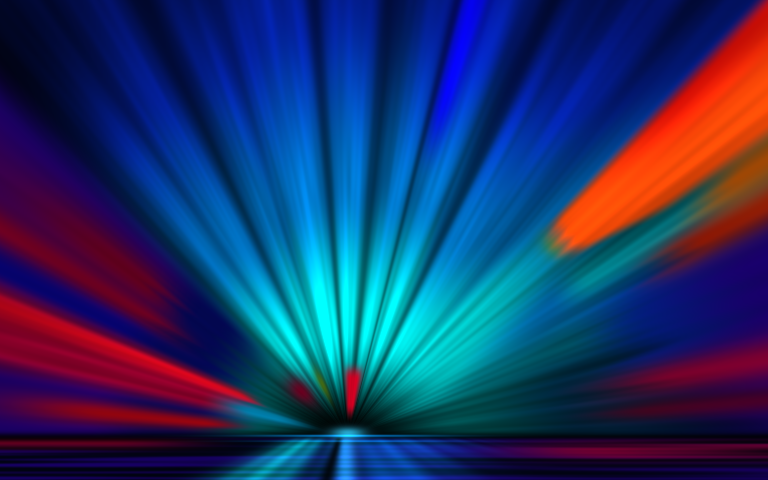
This background is drawn by a WebGL 2 fragment shader. Its source:

```glsl
#version 300 es
precision highp float;

uniform vec2 u_resolution;
out vec4 outColor;

const vec3 CYAN = vec3(0.0, 0.84, 0.84);
const vec3 AZURE = vec3(0.0, 0.40, 0.68);
const vec3 COBALT = vec3(0.01, 0.13, 0.62);
const vec3 NAVY = vec3(0.01, 0.06, 0.36);
const vec3 VIOLET = vec3(0.09, 0.0, 0.40);
const vec3 CRIMSON = vec3(0.50, 0.0, 0.15);
const vec3 RED = vec3(0.76, 0.02, 0.08);
const vec3 ORANGE = vec3(1.0, 0.30, 0.03);

vec2 hashGradient(vec2 cell) {
  vec2 h = vec2(dot(cell, vec2(127.1, 311.7)), dot(cell, vec2(269.5, 183.3)));
  return fract(sin(h) * 43758.5) * 2.0 - 1.0;
}

float gradientNoise(vec2 p) {
  vec2 i = floor(p), f = fract(p);
  vec2 u = f * f * f * (f * (f * 6.0 - 15.0) + 10.0);
  vec2 e = vec2(0.0, 1.0);
  float low = mix(dot(hashGradient(i), f), dot(hashGradient(i + e.yx), f - e.yx), u.x);
  float high = mix(dot(hashGradient(i + e.xy), f - e.xy), dot(hashGradient(i + 1.0), f - 1.0), u.x);
  return mix(low, high, u.y);
}

float bell(float x, float center, float width) {
  float d = (x - center) / width;
  return exp(-d * d);
}

float sector(float a, float low, float high, float soft) {
  return smoothstep(low - soft, low + soft, a) * (1.0 - smoothstep(high - soft, high + soft, a));
}

// Fine streaks that run outward; a is in degrees
float streaks(float a, float r) {
  float fine = gradientNoise(vec2(a * 0.9 + 4.0, r * 3.0)) * smoothstep(0.2, 0.6, r);
  return 0.6 * gradientNoise(vec2(a * 0.2, r * 1.5)) + 0.5 * gradientNoise(vec2(a * 0.45 + 9.0, r * 2.0)) + 0.3 * fine;
}

// Dark gaps and, with negative depth, bright rays: angle, width, depth
float rayGaps(float a) {
  const vec3 gaps[12] = vec3[12](
    vec3(133.0, 3.0, 0.4), vec3(115.0, 2.2, 0.55), vec3(124.0, 1.5, 0.3),
    vec3(107.0, 1.5, 0.3), vec3(94.5, 1.2, 0.5), vec3(84.5, 1.8, 0.5),
    vec3(75.8, 0.7, 0.4), vec3(65.0, 1.7, 0.55), vec3(51.0, 1.8, 0.3),
    vec3(100.0, 3.0, -0.25), vec3(70.5, 2.5, -0.25), vec3(90.0, 2.0, -0.15));
  float light = 1.0;
  for (int i = 0; i < 12; i++) light *= 1.0 - gaps[i].z * bell(a, gaps[i].x, gaps[i].y);
  return light;
}

vec3 blueFan(float a, float r, float grain) {
  float reach = 0.36 + 0.16 * bell(a, 42.0, 8.0) + 0.04 * bell(a, 84.0, 20.0);
  float t = r / reach + 0.3 * grain;
  vec3 c = mix(CYAN, AZURE, smoothstep(0.65, 1.35, t));
  c = mix(c, COBALT, smoothstep(1.3, 2.3, t));
  c = mix(c, NAVY, smoothstep(1.9, 3.0, t));
  c = mix(c, NAVY * 0.5, smoothstep(120.0, 130.0, a) * smoothstep(0.7, 1.15, r));
  c = mix(c, vec3(0.02, 0.0, 0.92), 0.9 * bell(a, 74.0, 2.0) * smoothstep(0.55, 0.75, r));
  float side = mix(0.35, 1.0, sector(a, 22.0, 134.0, 9.0)) * (1.0 - 0.25 * bell(a, 33.0, 9.0));
  return c * side * rayGaps(a) * smoothstep(0.01, 0.23, r) * (1.0 + 0.6 * grain);
}

vec3 leftRays(vec3 c, float a, float r, float grain) {
  float start = r + 0.1 * grain;
  vec3 base = mix(VIOLET, COBALT * vec3(1.0, 0.1, 0.7), bell(a, 153.5, 3.0));
  base = mix(COBALT * vec3(1.0, 0.2, 0.5), base, smoothstep(0.4, 0.55, r));
  c = mix(c, base, sector(a, 135.0, 182.0, 3.0) * smoothstep(0.18, 0.36, start));
  c = mix(c, CRIMSON * 0.75, bell(a, 143.0, 4.5) * smoothstep(0.4, 0.54, start) * (1.0 - 0.6 * smoothstep(0.6, 0.95, r)));
  c = mix(c, CRIMSON * 0.85, bell(a, 149.0, 2.6) * smoothstep(0.34, 0.5, start));
  vec3 blaze = mix(RED, CRIMSON, smoothstep(158.0, 163.0, a)) * (1.0 + 0.5 * grain);
  c = mix(c, blaze, sector(a, 157.0, 168.5, 2.5) * smoothstep(0.19, 0.26, start));
  c = mix(c, RED * 0.75, bell(a, 174.5, 2.6) * smoothstep(0.2, 0.32, start) * (1.0 - 0.8 * smoothstep(0.5, 0.8, r)));
  return mix(c, AZURE + vec3(0.0, 0.1, 0.0), bell(a, 165.5, 4.0) * sector(r, 0.1, 0.26, 0.06));
}

vec3 rightRays(vec3 c, float a, float r, float grain) {
  float start = r + 0.14 * grain;
  vec3 teal = vec3(0.0, 0.42, 0.46) * (1.0 + 0.8 * grain);
  c = mix(c, teal * 0.75, 0.8 * bell(a, 23.0, 5.0) * sector(r, 0.2, 0.58, 0.12));
  c = mix(c, COBALT * 0.8, 0.85 * sector(a, 13.0, 26.0, 3.0) * smoothstep(0.5, 0.7, start));
  c = mix(c, VIOLET, sector(a, 0.0, 26.5, 3.0) * smoothstep(0.62, 0.95, start));
  c = mix(c, CRIMSON, 0.9 * bell(a, 10.5, 2.8) * smoothstep(0.42, 0.72, start));
  c = mix(c, CRIMSON * 0.6, 0.8 * bell(a, 5.0, 1.8) * smoothstep(0.4, 0.65, start));
  c = mix(c, teal, sector(a, 30.0, 38.0, 3.0) * smoothstep(0.5, 0.6, r));
  c = mix(c, vec3(0.58, 0.1, 0.02), bell(a, 29.0, 2.4) * smoothstep(0.66, 0.82, start));
  c = mix(c, vec3(0.62, 0.28, 0.02), bell(a, 33.5, 3.0) * smoothstep(0.8, 0.98, start));
  vec3 flame = mix(ORANGE, RED + vec3(0.1, 0.03, -0.06), smoothstep(40.0, 46.0, a) * smoothstep(0.65, 1.0, r));
  float lowEdge = mix(39.0, 35.8, smoothstep(0.55, 0.85, r));
  float heat = sector(a, lowEdge, 46.3, 1.0) * smoothstep(0.56, 0.64, r + 0.05 * grain);
  c = mix(c, vec3(0.25, 0.5, 0.2), 0.7 * bell(a, 43.0, 3.0) * bell(r, 0.585, 0.025));
  return mix(c, flame * (1.0 + 0.3 * grain), heat);
}

// Small petals around the source of the rays
vec3 petals(vec3 c, float a, float r) {
  c = mix(c, vec3(0.8, 0.0, 0.13), sector(a, 78.0, 92.0, 4.0) * sector(r, 0.05, 0.14, 0.02));
  c = mix(c, CRIMSON * 0.8, bell(a, 136.0, 8.0) * bell(r, 0.135, 0.035));
  return mix(c, vec3(0.3, 0.42, 0.03), 0.8 * bell(a, 116.0, 3.5) * bell(r, 0.12, 0.035));
}

vec3 floorGlow(vec2 p) {
  float lines = gradientNoise(vec2(p.x * 1.5, p.y * 110.0));
  vec3 c = mix(NAVY * 0.2, VIOLET * 0.8, smoothstep(-0.3, 0.4, lines));
  c = mix(c, CRIMSON, smoothstep(0.2, 0.6, p.x) * bell(p.y, -0.028, 0.02) * clamp(0.65 + 1.5 * lines, 0.0, 1.0));
  c = mix(c, CRIMSON * 0.7, smoothstep(0.2, 0.5, -p.x) * bell(p.y, -0.012, 0.012));
  float slant = p.x / (0.06 - p.y);
  float rays = 0.8 + 0.9 * gradientNoise(vec2(slant * 2.5, 3.0));
  c += vec3(0.0, 0.62, 0.55) * bell(slant, -1.3, 0.6) * rays;
  c += AZURE * rays * bell(p.x, 0.08, 0.15) * 0.75;
  c += vec3(0.1, 0.35, 0.45) * bell(p.x, -0.005, 0.022);
  return c * (1.0 - 0.85 * bell(slant, -0.3, 0.12)) * (1.0 + 0.4 * lines);
}

void main() {
  vec2 p = gl_FragCoord.xy / u_resolution * vec2(1.6, 1.0) - vec2(0.725, 0.09);
  float r = length(p);
  float a = degrees(atan(max(p.y, 0.0005), p.x));
  float grain = streaks(a, r);
  vec3 color = blueFan(a, r, grain);
  color = leftRays(color, a, r, grain);
  color = rightRays(color, a, r, grain);
  color = petals(color, a, r) * (1.0 + 0.25 * grain);
  color = mix(floorGlow(p), color, smoothstep(-0.006, 0.006, p.y));
  // Horizon: dark seam, thin bright lines and the source
  color *= 1.0 - 0.75 * bell(p.y, 0.0, 0.009);
  float thinLines = bell(p.y, 0.002, 0.0025) + 0.6 * bell(p.y, -0.009, 0.002);
  color += AZURE * thinLines * bell(p.x, 0.0, 0.2);
  color += vec3(0.15, 0.65, 0.8) * bell(p.x, 0.0, 0.035) * bell(p.y, 0.008, 0.012);
  outColor = vec4(clamp(color, 0.0, 1.0), 1.0);
}
```
